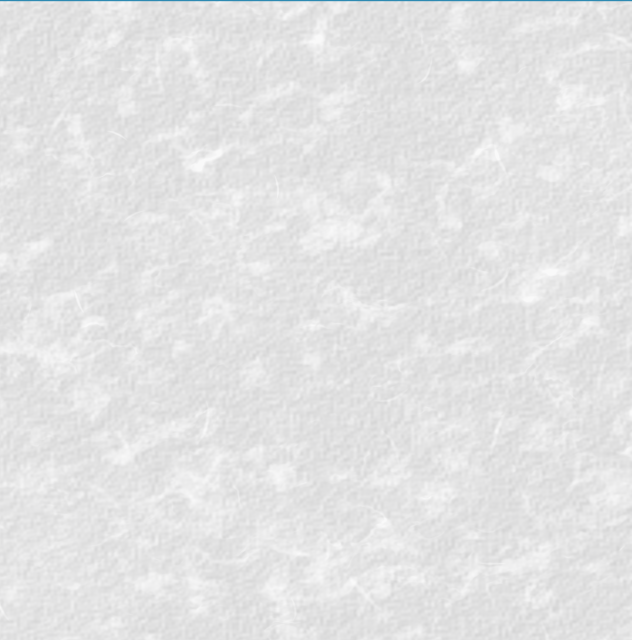
Give the GLSL for this texture, as a Shadertoy shader.

```glsl
// Pale grey handmade paper with embossed grain, white fibres and faint round stains.

const vec3 PAPER = vec3(0.877, 0.877, 0.878);
const vec3 EDGE_BLUE = vec3(0.18, 0.54, 0.70);

float hash(vec2 p) {
    vec3 q = fract(vec3(p.xyx) * 0.1031);
    q += dot(q, q.yzx + 33.33);
    return fract((q.x + q.y) * q.z);
}

vec2 hash2(vec2 p) {
    return vec2(hash(p), hash(p + 71.7));
}

mat2 rotate(float angle) {
    float c = cos(angle), s = sin(angle);
    return mat2(c, s, -s, c);
}

float noise(vec2 p) {
    vec2 i = floor(p), f = fract(p);
    f = f * f * (3.0 - 2.0 * f);
    return mix(mix(hash(i), hash(i + vec2(1, 0)), f.x),
               mix(hash(i + vec2(0, 1)), hash(i + vec2(1, 1)), f.x), f.y);
}

float fbm(vec2 p) {
    float sum = 0.0, weight = 0.533;
    for (int i = 0; i < 4; i++) {
        sum += weight * noise(p);
        p = rotate(0.6) * p * 2.03 + 17.3;
        weight *= 0.5;
    }
    return sum;
}

// Relief lit from the upper left
float emboss(vec2 p) {
    vec2 toLight = vec2(-0.45, 0.35);
    return noise(p - toLight) - noise(p + toLight);
}

// Thin bright creases that appear only inside noisy patches
float creases(vec2 p, float scale) {
    float ridge = 1.0 - abs(2.0 * fbm(p * scale) - 1.0);
    float patches = smoothstep(0.46, 0.72, fbm(p * scale * 0.8 + 41.0));
    return smoothstep(0.80, 1.0, ridge) * patches;
}

// Tapered, bent fibre around the origin
float fibre(vec2 p, float halfLength, float width, float bend) {
    float t = p.x / halfLength;
    float taper = max(1.0 - t * t, 0.0);
    float offset = abs(p.y - bend * halfLength * t * t);
    return taper * (1.0 - smoothstep(0.0, width * (0.4 + taper), offset));
}

// Faint disc with a brighter, uneven rim
float stain(vec2 p, float radius) {
    float d = length(p) - radius + 0.008 * (noise(p * 50.0 + 9.0) - 0.5);
    float disc = 1.0 - smoothstep(-0.006, 0.004, d);
    float rim = exp(-d * d / 0.00002) * noise(p * 35.0 + 3.0);
    return 0.35 * disc + 0.7 * rim;
}

float scatterFibres(vec2 p, float cells) {
    float sum = 0.0;
    vec2 home = floor(p * cells);
    for (int y = -1; y <= 1; y++)
    for (int x = -1; x <= 1; x++) {
        vec2 id = home + vec2(x, y);
        vec2 spot = (id + hash2(id)) / cells;
        vec2 shape = hash2(id + 13.0);
        vec2 q = rotate(shape.x * 6.283) * (p - spot);
        float size = mix(0.12, 0.30, shape.y) / cells;
        sum += fibre(q, size, size * 0.11, 0.35 * shape.x) * hash(id + 29.0);
    }
    return sum;
}

float scatterStains(vec2 p, float cells) {
    float sum = 0.0;
    vec2 home = floor(p * cells);
    for (int y = -1; y <= 1; y++)
    for (int x = -1; x <= 1; x++) {
        vec2 id = home + vec2(x, y);
        vec2 spot = (id + hash2(id + 53.0)) / cells;
        sum += stain(p - spot, mix(0.025, 0.042, hash(id + 5.0)));
    }
    return sum;
}

void mainImage(out vec4 fragColor, in vec2 fragCoord) {
    vec2 uv = fragCoord / iResolution.y;

    // Flecks lean slightly and run wider than tall
    vec2 warp = vec2(fbm(uv * 14.0), fbm(uv * 14.0 + 31.0)) - 0.5;
    vec2 flow = rotate(-0.25) * (uv + 0.035 * warp) * vec2(0.75, 1.15) + 3.0;

    float haze = smoothstep(0.45, 0.80, fbm(uv * 6.0 + 11.0));
    float blots = smoothstep(0.54, 0.82, fbm(flow * 30.0));
    float light = 0.016 * haze + 0.055 * blots;
    light += 0.050 * creases(flow, 13.0) + 0.035 * creases(flow + 5.0, 27.0);
    light += 0.065 * scatterFibres(uv + 0.012 * warp, 6.0);
    light += 0.030 * scatterStains(uv, 2.3);

    // Fine relief, softened where the paper is white
    float grain = 0.040 * emboss(uv * 190.0) + 0.022 * emboss(uv * 95.0 + 7.0);
    grain *= 1.0 - smoothstep(0.02, 0.09, light) * 0.5;

    vec3 color = min(PAPER + light + grain, vec3(0.975));

    // Narrow blue strip along the top
    float strip = smoothstep(0.9972, 0.9988, uv.y);
    fragColor = vec4(mix(color, EDGE_BLUE, strip), 1.0);
}
```
